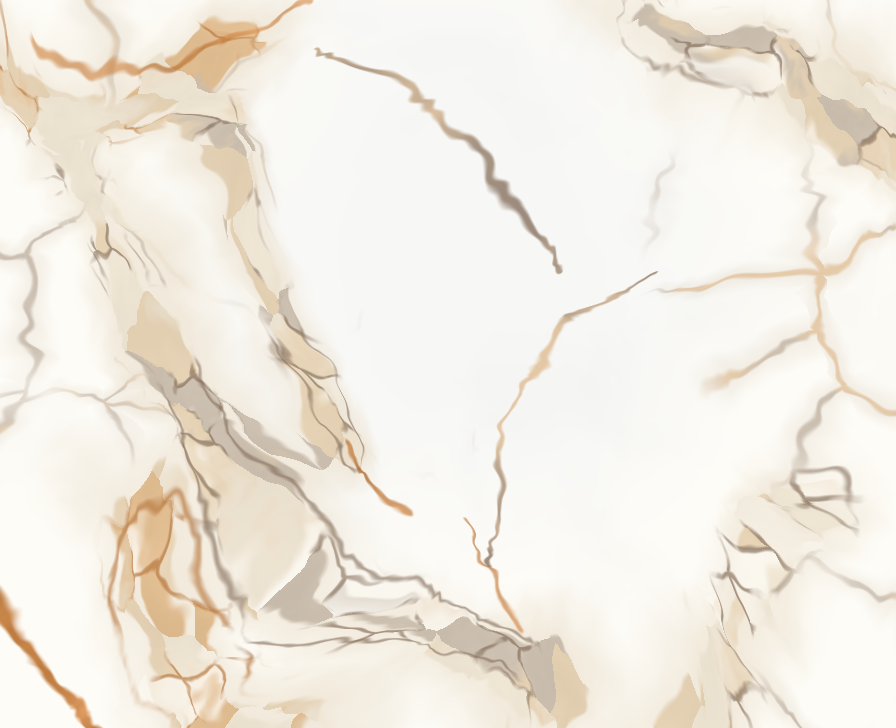
Write a Shadertoy shader that draws this texture.

```glsl
// White marble with broken bands of gold and grey stone, rust veins and faint cracks.
#define SNOW   vec3(0.995, 0.989, 0.968)
#define FROST  vec3(0.966, 0.968, 0.965)
#define CREAM  vec3(0.93, 0.89, 0.82)
#define BEIGE  vec3(0.89, 0.81, 0.69)
#define STONE  vec3(0.78, 0.73, 0.67)
#define TAN    vec3(0.87, 0.72, 0.54)
#define RUST   vec3(0.74, 0.45, 0.19)
#define UMBER  vec3(0.50, 0.41, 0.33)
#define CRUMPLE 0.32
#define PIECES  12.0
#define CRACKS  4.2
#define SOFTNESS 0.0025

const mat2 TURN = mat2(0.8, 0.6, -0.6, 0.8);

vec2 hash2(vec2 p) {
    return fract(sin(vec2(dot(p, vec2(127.1, 311.7)), dot(p, vec2(269.5, 183.3)))) * 43758.5);
}

// Layered sines, roughly -1 to 1
float ripple(vec2 p) {
    float sum = 0.0, amp = 0.5;
    for (int i = 0; i < 5; i++) {
        p = TURN * p * 1.9 + 1.7;
        sum += amp * sin(p.x + 1.3 * sin(p.y));
        amp *= 0.6;
    }
    return sum;
}

// Jagged distortion of the plane
vec2 crumple(vec2 p) {
    float freq = 9.0;
    mat2 spin = TURN;
    for (int i = 0; i < 7; i++) {
        p += CRUMPLE / freq * sin(freq * (spin * p).yx + vec2(1.7, 2.9) * float(i));
        spin *= TURN;
        freq *= 1.9;
    }
    return p;
}

// Cellular noise: distance to the cell edge, then two random values of the cell
vec3 cells(vec2 p) {
    vec2 base = floor(p), nearest = vec2(9.0), second = vec2(9.0), id = vec2(0.0);
    for (int y = -1; y <= 1; y++)
    for (int x = -1; x <= 1; x++) {
        vec2 cell = base + vec2(x, y);
        vec2 offset = cell + 0.1 + 0.8 * hash2(cell) - p;
        if (dot(offset, offset) < dot(nearest, nearest)) {
            second = nearest;
            nearest = offset;
            id = hash2(cell + 41.3);
        } else if (dot(offset, offset) < dot(second, second)) {
            second = offset;
        }
    }
    float edge = dot(0.5 * (nearest + second), normalize(second - nearest));
    return vec3(edge, id);
}

// Distance to a bowed stroke from a to b
float arc(vec2 p, vec2 a, vec2 b, float bow) {
    float len = length(b - a);
    vec2 dir = (b - a) / len;
    float along = dot(p - a, dir);
    float across = dot(p - a, vec2(-dir.y, dir.x));
    float t = clamp(along / len, 0.0, 1.0);
    return length(vec2(along - t * len, across - bow * 4.0 * t * (1.0 - t)));
}

float stroke(float dist, float width) {
    return 1.0 - smoothstep(0.3 * width, width + SOFTNESS, dist);
}

void mainImage(out vec4 fragColor, in vec2 fragCoord) {
    vec2 p = fragCoord / iResolution.y;
    vec2 w = crumple(p);
    float broad = ripple(2.0 * w), patchy = ripple(5.0 * w + 4.0), fine = ripple(13.0 * w);

    // Ground: cool centre, warm surroundings
    float cool = smoothstep(0.5, 0.15, length(p - vec2(0.62, 0.66)) - 0.12 * broad);
    vec3 col = mix(SNOW, FROST, 0.85 * cool);
    col -= 0.012 * max(patchy, 0.0);

    // Faint cracks with a hazy margin
    vec3 crack = cells(CRACKS * w + 2.3);
    float broken = smoothstep(-0.15, 0.5, ripple(2.5 * p + 7.0));
    col = mix(col, mix(CREAM, STONE, 0.4), 0.32 * broken * (1.0 - smoothstep(0.0, 0.13, crack.x)));
    vec3 crackTint = mix(mix(STONE, UMBER, 0.25), TAN, smoothstep(0.0, 0.5, patchy));
    col = mix(col, crackTint, 0.65 * broken * stroke(crack.x / CRACKS, 0.003 + 0.003 * max(fine, 0.0)));

    // Closeness to the grey bands and the golden ones: 1 on the axis, 0 at the rim
    float grey = 1.0 - arc(w, vec2(0.09, 0.82), vec2(0.72, 0.03), -0.13) / 0.05;
    grey = max(grey, 1.0 - arc(w, vec2(0.29, 0.9), vec2(0.43, 0.4), -0.01) / 0.03);
    grey = max(grey, 1.0 - arc(w, vec2(0.88, -0.02), vec2(1.14, 0.32), -0.02) / 0.042);
    grey = max(grey, 1.0 - arc(w, vec2(0.88, 1.0), vec2(1.25, 0.78), 0.0) / 0.06);
    float gold = 1.0 - arc(w, vec2(0.0, 0.97), vec2(0.3, 0.92), -0.09) / 0.06;
    gold = max(gold, 1.0 - arc(w, vec2(0.23, 0.24), vec2(0.36, 0.0), 0.0) / 0.075);
    float closeness = max(grey, gold);
    float golden = smoothstep(-0.3, 0.4, gold - grey + 0.5 * patchy);

    // Broken pieces, drawn out along the diagonal
    vec3 piece = cells(PIECES * 0.7 * vec2(w.x - w.y, 1.6 * (w.x + w.y)));
    float halo = smoothstep(-1.6, 0.6, closeness + 0.8 * patchy);
    col = mix(col, CREAM, 0.7 * halo);
    float body = closeness + 0.6 * patchy + 0.9 * (piece.y - 0.5);
    float tone = piece.z + 0.35 * broad + 0.15 * fine;
    vec3 fill = mix(CREAM, BEIGE, smoothstep(0.2, 0.4, tone));
    fill = mix(fill, mix(STONE, TAN, golden), smoothstep(0.55, 0.7, tone));
    col = mix(col, fill + 0.02 * fine, 0.92 * smoothstep(0.15, 0.3, body));
    col = mix(col, SNOW, 0.8 * smoothstep(0.72, 0.8, piece.y) * smoothstep(0.1, -0.2, patchy) * halo);

    // Dark seams between pieces and along the rims
    vec3 seamTint = mix(UMBER, RUST, 0.85 * golden);
    float seam = stroke(piece.x / PIECES, 0.0035) * smoothstep(-0.5, 0.4, closeness);
    float rim = 1.0 - smoothstep(0.0, 0.11, abs(closeness - 0.15 - 0.3 * patchy));
    col = mix(col, seamTint, 0.65 * seam * smoothstep(-0.1, 0.5, fine));
    col = mix(col, seamTint, 0.6 * rim * smoothstep(-0.1, 0.5, broad + 0.4 * fine));

    // Rust veins and long brown fissures
    float swell = 0.7 + 0.5 * fine;
    float rust = stroke(arc(w, vec2(-0.02, 0.27), vec2(0.18, 0.0), -0.02), 0.012 * swell);
    rust = max(rust, 0.7 * stroke(arc(w, vec2(0.1, 0.98), vec2(0.42, 1.0), -0.06), 0.006 * swell));
    rust = max(rust, 0.8 * stroke(arc(w, vec2(0.42, 0.41), vec2(0.52, 0.33), -0.01), 0.009 * swell));
    rust = max(rust, 0.7 * stroke(arc(w, vec2(0.63, 0.31), vec2(0.68, 0.1), 0.0), 0.005 * swell));
    float fissure = stroke(arc(w, vec2(0.46, 0.89), vec2(0.79, 0.69), 0.01), 0.005 * swell);
    fissure = max(fissure, stroke(arc(w, vec2(0.75, 0.49), vec2(0.91, 0.63), 0.015), 0.007 * swell));
    fissure = max(fissure, stroke(arc(w, vec2(0.75, 0.49), vec2(0.66, 0.2), 0.0), 0.005 * swell));
    col = mix(col, mix(UMBER, TAN, smoothstep(-0.5, 0.6, patchy)), 0.75 * fissure);
    col = mix(col, RUST + 0.12 * fine, 0.9 * rust);

    fragColor = vec4(clamp(col, 0.0, 1.0), 1.0);
}
```
